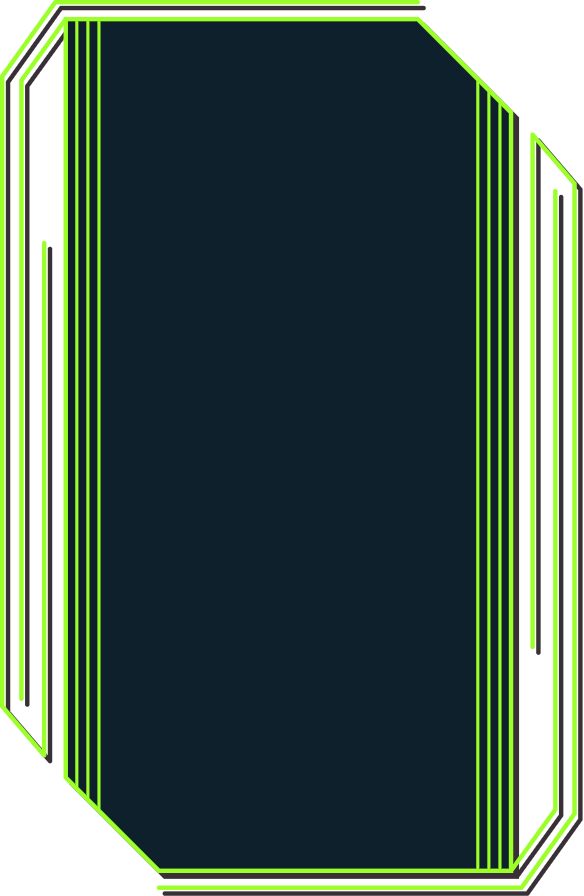
This background is drawn by a Shadertoy shader. Its source:

```glsl
#define GRID vec2(501.0, 768.0)
#define CENTRE vec2(247.4, 386.6)
#define PANEL_HALF vec2(191.0, 365.0)
#define CHAMFER 476.0
#define LINE_HALF 1.9
#define STRIPE_HALF 1.35
#define STRIPE_GAP 9.5
#define SHADOW_SHIFT vec2(5.0, -5.0)
#define PAPER vec3(1.0)
#define NAVY vec3(0.055, 0.125, 0.17)
#define LIME vec3(0.61, 1.0, 0.16)
#define SHADOW vec3(0.22, 0.19, 0.21)

// Outer hook and inner rail of the left side, relative to the centre
const vec2 HOOK[6] = vec2[6](
    vec2(111.0, 379.5), vec2(-200.0, 379.5), vec2(-245.5, 316.0),
    vec2(-245.5, -224.0), vec2(-209.5, -266.0), vec2(-209.5, 173.0));
const vec2 RAIL[3] = vec2[3](
    vec2(-229.0, -217.5), vec2(-229.0, 312.5), vec2(-191.0, 365.0));

float segment(vec2 p, vec2 a, vec2 b) {
    vec2 ab = b - a;
    return length(p - a - ab * clamp(dot(p - a, ab) / dot(ab, ab), 0.0, 1.0));
}

// Rectangle with its upper right and lower left corners cut
float panel(vec2 p) {
    vec2 edge = abs(p) - PANEL_HALF;
    float cut = (abs(p.x + p.y) - CHAMFER) * 0.7071;
    return max(max(edge.x, edge.y), cut);
}

float sideLines(vec2 p) {
    float d = 1e4;
    for (int i = 0; i < 5; i++) d = min(d, segment(p, HOOK[i], HOOK[i + 1]));
    for (int i = 0; i < 2; i++) d = min(d, segment(p, RAIL[i], RAIL[i + 1]));
    return d;
}

// Both sides, related by a half turn
float frame(vec2 p) {
    return min(sideLines(p), sideLines(-p)) - LINE_HALF;
}

// Three upright stripes inside each long edge
float stripes(vec2 p) {
    float inset = PANEL_HALF.x - abs(p.x);
    float index = clamp(floor(inset / STRIPE_GAP + 0.5), 1.0, 3.0);
    return max(abs(inset - index * STRIPE_GAP) - STRIPE_HALF, panel(p));
}

void mainImage(out vec4 fragColor, in vec2 fragCoord) {
    vec2 p = fragCoord / iResolution.xy * GRID - CENTRE;
    vec2 shifted = p - SHADOW_SHIFT;
    float pixel = GRID.y / iResolution.y;

    float body = panel(p);
    float shade = min(frame(shifted), panel(shifted) - LINE_HALF);
    float lines = min(min(frame(p), abs(body) - LINE_HALF), stripes(p));

    // Layers from back to front
    vec3 color = mix(PAPER, SHADOW, clamp(0.5 - shade / pixel, 0.0, 1.0));
    color = mix(color, NAVY, clamp(0.5 - body / pixel, 0.0, 1.0));
    color = mix(color, LIME, clamp(0.5 - lines / pixel, 0.0, 1.0));
    fragColor = vec4(color, 1.0);
}
```
